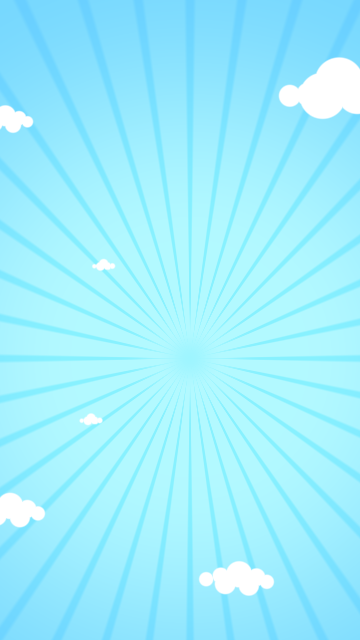
Reproduce this background procedurally as a Shadertoy shader.

```glsl
// Pale blue sunburst sky with soft rays and flat white clouds.
#define BURST_CENTER vec2(0.528, 0.782)
#define RAY_COUNT 36.0
#define RAY_SQUASH 0.82
#define RAY_HALF_WIDTH 0.09
#define RAY_SOFTNESS 0.045
#define SKY_INNER vec3(0.70, 0.975, 1.0)
#define SKY_OUTER vec3(0.465, 0.845, 0.995)
#define RAY_INNER vec3(0.53, 0.945, 1.0)
#define RAY_OUTER vec3(0.41, 0.81, 1.0)
#define HUB_COLOR vec3(0.62, 0.96, 1.0)

const float TAU = 6.2831853;
const int PUFFS = 7;
const int CLOUDS = 6;

// Puffs as (x, y, radius); first row tall cloud, second row wide cloud.
const vec3 puffs[2 * PUFFS] = vec3[](
    vec3(-0.81, -0.12, 0.18), vec3(-0.50, -0.10, 0.20), vec3(0.00, 0.11, 0.40),
    vec3(-0.27, -0.12, 0.38), vec3(0.30, -0.09, 0.33), vec3(0.75, -0.10, 0.24),
    vec3(0.40, -0.20, 0.22),
    vec3(-0.81, -0.02, 0.19), vec3(-0.42, 0.07, 0.22), vec3(0.07, 0.11, 0.35),
    vec3(0.53, 0.03, 0.24), vec3(0.81, -0.09, 0.19), vec3(-0.30, -0.14, 0.28),
    vec3(0.33, -0.19, 0.27));

// Clouds as (x, y, half width); the first three are tall.
const vec3 clouds[CLOUDS] = vec3[](
    vec3(0.942, 1.532, 0.169), vec3(0.288, 1.042, 0.032), vec3(0.253, 0.613, 0.032),
    vec3(0.009, 1.447, 0.083), vec3(0.021, 0.361, 0.104), vec3(0.657, 0.171, 0.104));

// Signed distance to the union of one cloud's puffs.
float cloudDistance(vec2 p, int shape) {
    float dist = 1e3;
    for (int i = 0; i < PUFFS; i++) {
        vec3 puff = puffs[shape * PUFFS + i];
        dist = min(dist, length(p - puff.xy) - puff.z);
    }
    return dist;
}

// Ray coverage around the burst centre, fading in from the hub.
float rayMask(vec2 p, float radius) {
    float turn = atan(p.y * RAY_SQUASH, p.x) / TAU * RAY_COUNT;
    float offset = abs(fract(turn + 0.5) - 0.5);
    float ray = 1.0 - smoothstep(RAY_HALF_WIDTH - RAY_SOFTNESS,
                                 RAY_HALF_WIDTH + RAY_SOFTNESS, offset);
    return ray * smoothstep(0.0, 0.2, radius);
}

void mainImage(out vec4 fragColor, in vec2 fragCoord) {
    vec2 uv = fragCoord / iResolution.x;
    float pixel = 1.0 / iResolution.x;

    // Sky gradient and rays
    vec2 p = uv - BURST_CENTER;
    float radius = length(p);
    float fade = smoothstep(0.3, 1.15, radius);
    vec3 color = mix(SKY_INNER, SKY_OUTER, fade);
    color = mix(color, HUB_COLOR, 1.0 - smoothstep(0.0, 0.09, radius));
    color = mix(color, mix(RAY_INNER, RAY_OUTER, fade), rayMask(p, radius));

    // Clouds
    float dist = 1e3;
    for (int i = 0; i < CLOUDS; i++) {
        vec3 cloud = clouds[i];
        int shape = i < 3 ? 0 : 1;
        dist = min(dist, cloud.z * cloudDistance((uv - cloud.xy) / cloud.z, shape));
    }
    color = mix(color, vec3(1.0), 1.0 - smoothstep(-pixel, pixel, dist));

    fragColor = vec4(color, 1.0);
}
```
